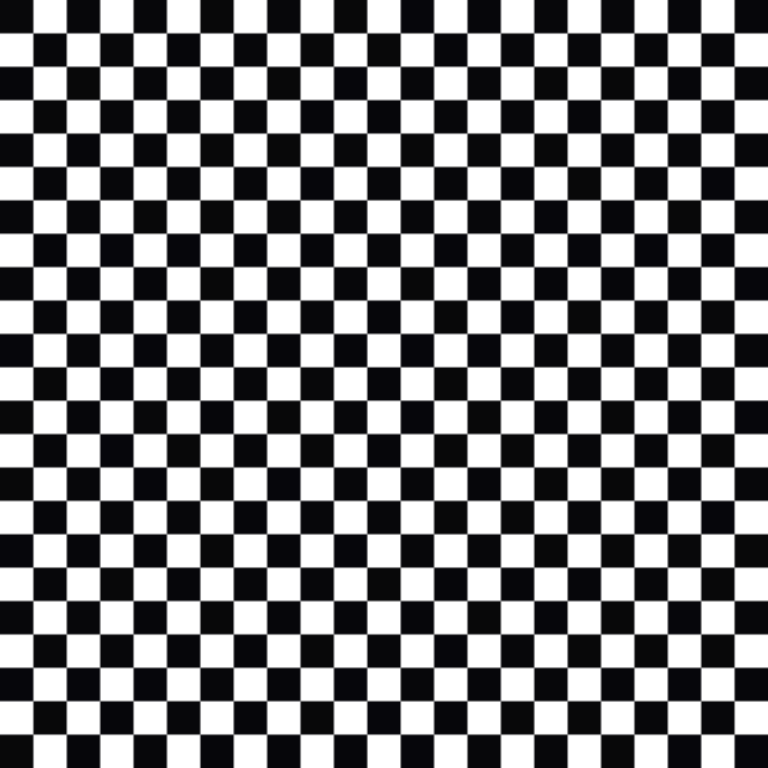
Give the GLSL for this pattern, as a three.js fragment shader.

```glsl
// Black and white checkerboard with slightly soft edges and faintly varied blacks.
#define CELLS 23.0
#define EDGE_WIDTH 0.0031
#define INK_WARM vec3(0.032, 0.032, 0.036)
#define INK_COOL vec3(0.022, 0.022, 0.042)
#define PAPER vec3(1.0)

varying vec2 vUv;

float hash(vec2 p) {
  vec3 q = fract(p.xyx * 0.1031);
  q += dot(q, q.yzx + 33.33);
  return fract((q.x + q.y) * q.z);
}

// Signed distance to the nearest grid line, in cells: positive in even cells
vec2 stripeDistance(vec2 p) {
  return abs(mod(p - 0.5, 2.0) - 1.0) - 0.5;
}

void main() {
  vec2 grid = vUv * CELLS;

  // Keep the outer border crisp by holding the distance past the last cell centres
  vec2 inner = clamp(grid, 0.5, CELLS - 0.5);

  // Soft stripes in both directions; their product is the checker
  vec2 softness = max(vec2(EDGE_WIDTH * CELLS), fwidth(grid));
  vec2 stripes = clamp(2.0 * stripeDistance(inner) / softness, -1.0, 1.0);
  float ink = 0.5 + 0.5 * stripes.x * stripes.y;

  // Slight change of black from square to square
  vec3 inkColor = mix(INK_WARM, INK_COOL, hash(floor(grid)));

  gl_FragColor = vec4(mix(PAPER, inkColor, ink), 1.0);
}
```
